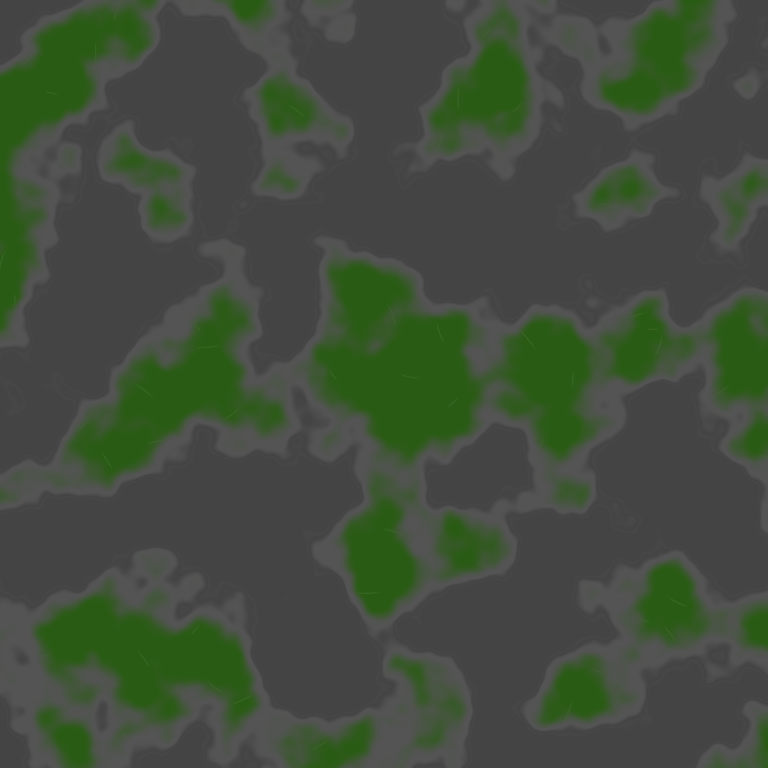
Reproduce this texture procedurally as a WebGL 1 fragment shader.

```glsl
precision highp float;

uniform vec2 u_resolution;

#define PATCH_SCALE 5.5
#define ASPHALT vec3(0.267)
#define DUST vec3(0.328)
#define MOSS vec3(0.165, 0.357, 0.082)
#define BLADE vec3(0.30, 0.45, 0.22)
#define DUST_EDGE vec2(-0.035, 0.04)
#define MOSS_EDGE vec2(0.055, 0.32)
#define BLADE_GRID 20.0
#define BLADE_DENSITY 0.5
#define BLADE_OPACITY 0.4

vec2 hash2(vec2 p) {
  vec3 q = fract(p.xyx * vec3(0.1031, 0.1030, 0.0973));
  q += dot(q, q.yzx + 33.33);
  return fract((q.xx + q.yz) * q.zy);
}

float gradientDot(vec2 cell, vec2 offset) {
  float angle = 6.2832 * hash2(cell + 57.0).x;
  return dot(vec2(cos(angle), sin(angle)), offset);
}

float gradientNoise(vec2 p) {
  vec2 i = floor(p), f = fract(p);
  vec2 w = f * f * f * (f * (f * 6.0 - 15.0) + 10.0);
  vec2 e = vec2(1.0, 0.0);
  float low = mix(gradientDot(i, f), gradientDot(i + e, f - e), w.x);
  float high = mix(gradientDot(i + e.yx, f - e.yx), gradientDot(i + 1.0, f - 1.0), w.x);
  return mix(low, high, w.y);
}

float fbm(vec2 p) {
  float sum = 0.0, gain = 1.0;
  for (int octave = 0; octave < 4; octave++) {
    sum += gain * gradientNoise(p);
    p = mat2(1.6, 1.2, -1.2, 1.6) * p + 17.3;
    gain *= 0.46;
  }
  return sum;
}

// Coverage of short, slightly bent strokes scattered over a jittered grid
float grassBlades(vec2 uv, float pixel) {
  vec2 home = floor(uv * BLADE_GRID);
  float cover = 0.0;
  for (int y = -1; y <= 1; y++) {
    for (int x = -1; x <= 1; x++) {
      vec2 cell = home + vec2(float(x), float(y));
      vec2 jitter = hash2(cell + 11.0);
      vec2 shape = hash2(cell + 83.0);
      vec2 kind = hash2(cell + 141.0);
      float angle = 6.2832 * shape.x;
      vec2 axis = vec2(cos(angle), sin(angle));
      vec2 d = uv - (cell + jitter) / BLADE_GRID;
      vec2 q = vec2(dot(d, axis), dot(d, vec2(-axis.y, axis.x)));
      q.y -= (shape.y - 0.5) * 20.0 * q.x * q.x;
      float halfLength = mix(0.009, 0.022, kind.y);
      float taper = 1.0 - smoothstep(0.4, 1.0, abs(q.x) / halfLength);
      float line = 1.0 - smoothstep(0.0, max(0.0016, pixel), abs(q.y));
      cover = max(cover, line * taper * step(kind.x, BLADE_DENSITY));
    }
  }
  return cover;
}

void main() {
  float side = min(u_resolution.x, u_resolution.y);
  vec2 uv = gl_FragCoord.xy / side;

  // One height field decides where dust and moss gather
  float height = fbm(uv * PATCH_SCALE + 3.7);
  float mottling = 0.07 * gradientNoise(uv * 13.0 + 41.0)
                 + 0.04 * gradientNoise(uv * 34.0 + 9.0);

  // Dust, with a faint ring outside its border
  float dust = smoothstep(DUST_EDGE.x, DUST_EDGE.y, height);
  float ring = 1.0 - smoothstep(0.0, 0.022, abs(height - DUST_EDGE.x + 0.02));
  vec3 color = mix(ASPHALT, DUST, max(dust, 0.17 * ring));

  // Moss fades in over the dust
  float moss = smoothstep(MOSS_EDGE.x, MOSS_EDGE.y, height + mottling) * dust;
  color = mix(color, MOSS, moss);

  // Pale blades on the moss
  float blades = grassBlades(uv, 1.0 / side);
  color = mix(color, BLADE, BLADE_OPACITY * blades * moss);

  gl_FragColor = vec4(color, 1.0);
}
```
